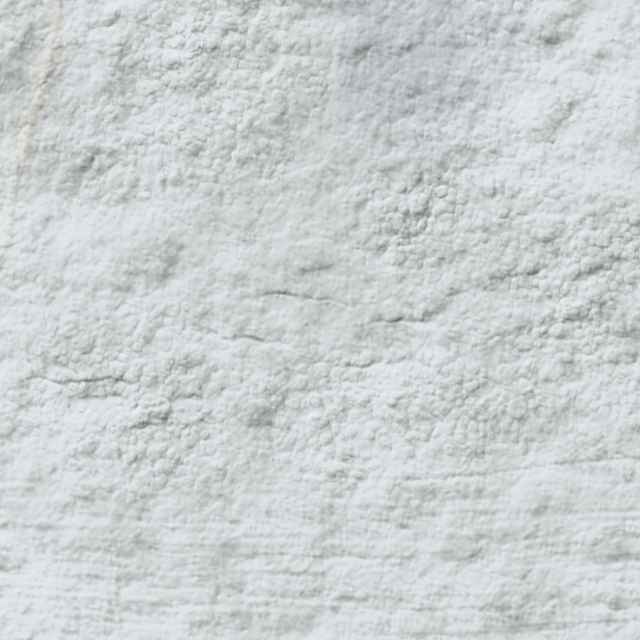
Write a Shadertoy shader that draws this texture.

```glsl
// Rough whitewashed plaster: grainy patches, stones, cracks and brushed strokes.
// A height field of noise and small domes is lit from the upper left by comparing
// each height with that of points nearer to the light; a far point casts shadow.

float hash(vec2 p) {
    return fract(sin(dot(p, vec2(127.1, 311.7))) * 43758.5453);
}

float noise(vec2 p) {
    vec2 cell = floor(p), f = fract(p);
    f = f * f * f * (f * (f * 6.0 - 15.0) + 10.0);
    float low = mix(hash(cell), hash(cell + vec2(1, 0)), f.x);
    float high = mix(hash(cell + vec2(0, 1)), hash(cell + vec2(1, 1)), f.x);
    return mix(low, high, f.y);
}

float fbm(vec2 p) {
    float sum = 0.0, amp = 0.5;
    for (int i = 0; i < 4; i++) {
        sum += amp * noise(p);
        p = mat2(1.6, 1.2, -1.2, 1.6) * p + 5.3;
        amp *= 0.5;
    }
    return sum;
}

// Soft elliptical region around a centre
float spot(vec2 p, vec2 centre, vec2 radius) {
    vec2 d = (p - centre) / radius;
    return exp(-dot(d, d));
}

// Where the plaster is coarse
float roughness(vec2 p) {
    float r = 0.8 * spot(p, vec2(0.33, 0.88), vec2(0.2, 0.15));
    r += 0.7 * spot(p, vec2(0.84, 0.55), vec2(0.2, 0.12));
    r += 0.5 * spot(p, vec2(0.66, 0.68), vec2(0.14, 0.06));
    r += 0.5 * spot(p, vec2(0.3, 0.37), vec2(0.7, 0.11));
    return clamp(0.32 + r + 1.2 * (fbm(p * 8.0) - 0.47), 0.12, 1.1);
}

// Scattered round domes of varied size, one at most per cell
float domes(vec2 q, float chance) {
    float h = 0.0;
    vec2 cell = floor(q);
    for (int y = -1; y <= 1; y++)
    for (int x = -1; x <= 1; x++) {
        vec2 id = cell + vec2(x, y);
        vec2 centre = id + 0.1 + 0.8 * vec2(hash(id + 3.7), hash(id + 8.1));
        float size = mix(0.35, 0.75, hash(id + 5.9));
        vec2 d = (q - centre) / size;
        float dome = max(0.0, 1.0 - dot(d, d));
        h = max(h, step(hash(id), chance) * size * dome * (2.0 - dome));
    }
    return h;
}

// Short wandering cracks and one long trowel groove
float grooves(vec2 p) {
    float depth = 0.0;
    float wander = 0.06 * (fbm(p * 13.0) - 0.47);
    for (int i = 0; i < 7; i++) {
        float k = float(i);
        vec2 centre = vec2(hash(vec2(k, 2.3)), 0.33 + 0.035 * k);
        depth += spot(p + vec2(0, wander), centre, vec2(0.09, 0.005));
    }
    float trowel = p.y - 0.268 + 0.017 * cos((p.x - 0.62) * 8.0);
    float reach = smoothstep(0.4, 0.5, p.x);
    return depth + 0.6 * reach * exp(-pow(trowel / 0.0045, 2.0));
}

// Centre line of the ridge running down the left side
float ridgeX(float y) {
    return 0.005 + 0.08 * smoothstep(0.6, 1.0, y);
}

float relief(vec2 p) {
    vec2 w = p + 0.013 * (vec2(fbm(p * 22.0), fbm(p * 22.0 + 7.0)) - 0.47);
    float brushed = 1.0 - smoothstep(0.2, 0.29, p.y + 0.12 * (fbm(p * 4.0) - 0.47));
    float rough = roughness(p) * mix(1.0, 0.5, brushed);

    // Undulation, lumps, grains and fine tooth
    float h = 0.95 * fbm(p * 13.0);
    h += 0.2 * rough * domes(w * 42.0, 0.45);
    h += 0.15 * rough * domes(mat2(0.8, 0.6, -0.6, 0.8) * w * 84.0, 0.7);
    h += 0.075 * noise(mat2(0.6, 0.8, -0.8, 0.6) * w * 150.0);

    // Stones crowd at the right and are sparse elsewhere
    float crowd = spot(p, vec2(0.87, 0.54), vec2(0.13, 0.1));
    h += mix(0.22, 0.36, crowd) * domes(w * vec2(17.0, 23.0), 0.1);
    h += 0.3 * crowd * domes(w * vec2(21.0, 28.0) + 40.0, 0.6);

    // Horizontal brush strokes
    float lane = p.y + 0.05 * noise(p * vec2(3.0, 5.0)) + 0.005 * noise(p * 22.0);
    h += brushed * 0.08 * noise(vec2(p.x * 7.0, lane * 125.0));
    h += brushed * 0.08 * noise(vec2(p.x * 4.0 + 4.0, lane * 58.0));

    float ridge = exp(-pow((w.x - ridgeX(p.y)) / 0.007, 2.0)) * smoothstep(0.55, 0.7, p.y);
    return h - 0.13 * grooves(p) + 0.1 * ridge;
}

void mainImage(out vec4 fragColor, in vec2 fragCoord) {
    vec2 p = fragCoord / iResolution.xy;

    // Slopes facing the light brighten, those turned away darken more
    vec2 light = vec2(-0.55, 0.83);
    float height = relief(p);
    float slope = height - relief(p + 0.0042 * light);
    float tone = 0.837 + slope * (slope > 0.0 ? 0.95 : 1.2);
    float blocked = relief(p + 0.013 * light) - height;
    tone -= 0.45 * max(blocked - 0.02, 0.0);
    tone += 0.13 * (fbm(p * 3.5 + 2.0) - 0.47) + 0.09 * (fbm(p * 15.0 + 6.0) - 0.47);

    // Smooth bluish panel at the upper right
    float panel = smoothstep(0.525, 0.538, p.x + 0.01 * (noise(p * 40.0) - 0.5));
    panel *= smoothstep(0.68, 0.95, p.y) * (1.0 - smoothstep(0.65, 0.95, p.x));
    tone -= 0.045 * panel;

    // Warm shadows to cool highlights
    tone = min(tone, 0.88 + 0.4 * (tone - 0.88));
    vec3 shadow = vec3(0.56, 0.57, 0.55), highlight = vec3(0.87, 0.89, 0.90);
    vec3 color = mix(shadow, highlight, max((tone - 0.57) / 0.32, -0.35));
    color += panel * vec3(-0.008, 0.0, 0.014);
    float stain = spot(p, vec2(ridgeX(p.y), 0.87), vec2(0.014, 0.2));
    color += stain * vec3(0.02, 0.005, -0.025);
    fragColor = vec4(color, 1.0);
}
```
